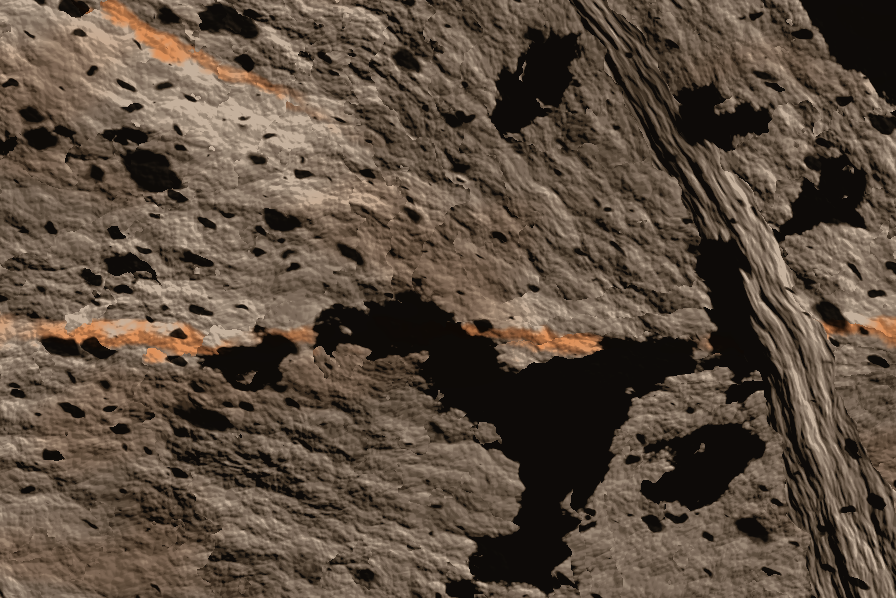
Write a WebGL 1 fragment shader that draws this texture.

```glsl
precision highp float;
// Weathered bark in raking light: gritty plates whose grain turns from level to
// steep, a fibrous ridge down the right, and pale seams with rusty cores.
// Relief comes from cellular noise, ragged outlines from layered sines.
uniform vec2 u_resolution;

const vec3 SHADOW = vec3(0.05, 0.04, 0.03);
const vec3 UMBER  = vec3(0.23, 0.18, 0.13);
const vec3 BROWN  = vec3(0.36, 0.30, 0.24);
const vec3 TAUPE  = vec3(0.48, 0.41, 0.35);
const vec3 SAND   = vec3(0.60, 0.53, 0.46);
const vec3 CREAM  = vec3(0.77, 0.69, 0.61);
const vec3 RUST   = vec3(1.12, 0.82, 0.58);

vec2 hash2(vec2 p) {
  return fract(sin(vec2(dot(p, vec2(127.1, 311.7)), dot(p, vec2(269.5, 183.3)))) * 43758.5);
}

// Cellular noise: x = distance to nearest seed, y = random value of that seed
vec2 cell(vec2 p) {
  vec2 base = floor(p), nearest = vec2(9.0, 0.0);
  for (int j = -1; j <= 1; j++) {
    for (int i = -1; i <= 1; i++) {
      vec2 id = base + vec2(float(i), float(j));
      vec2 seed = hash2(id);
      float d = length(id + seed - p);
      if (d < nearest.x) nearest = vec2(d, fract(seed.x * 7.3 + seed.y * 3.1));
    }
  }
  return nearest;
}

// Layered sines, roughly -1 to 1
float waves(vec2 p) {
  float sum = 0.0, amp = 0.55;
  for (int i = 0; i < 4; i++) {
    sum += amp * sin(p.x + 1.7 * sin(p.y));
    p = mat2(1.5, 1.1, -1.1, 1.5) * p + 2.3;
    amp *= 0.55;
  }
  return sum;
}

vec2 warp(vec2 p, float freq) { return vec2(waves(p * freq), waves(p.yx * freq + 3.0)); }

// Coordinates whose x axis points along the angle
vec2 along(vec2 p, float angle) {
  float c = cos(angle), s = sin(angle);
  return vec2(c * p.x + s * p.y, c * p.y - s * p.x);
}

// Horizontal offset from the ridge axis
float ridgeOffset(vec2 p) {
  float u = 1.0 - p.y;
  return p.x - (0.985 + 0.68 * u - 0.21 * u * u) + 0.012 * waves(p * 9.0);
}

// Grain direction, stepped so that each plate keeps straight fibres
float grainAngle(vec2 p) {
  float a = -0.1 - 0.3 * smoothstep(0.65, 0.9, p.y);
  a -= 0.65 * smoothstep(0.5, 0.95, p.x) * smoothstep(0.35, 0.55, p.y);
  a += 0.7 * smoothstep(0.85, 1.1, p.x) * (1.0 - smoothstep(0.3, 0.42, p.y));
  return floor((a + 0.2 * waves(p * 6.0) + 0.06 * waves(p * 45.0)) * 5.0 + 0.5) / 5.0;
}

// Bark height: sharp flakes at four sizes, the finer ones less stretched
float barkHeight(vec2 p, float angle, bool onRidge) {
  vec2 q = onRidge ? vec2(p.y * 0.45, ridgeOffset(p) * 1.15) : along(p, angle) + 0.012 * warp(p, 9.0);
  q += 0.003 * warp(p, 41.0);
  float height = 0.0, freq = 12.0, stretch = 0.38;
  for (int i = 0; i < 4; i++) {
    height -= cell(q * freq * vec2(stretch, 1.0) + float(i) * 5.7).x / freq;
    freq *= 2.2;
    stretch += 0.14;
  }
  return height;
}

// Capsule whose radius tapers from r.x to r.y
float taper(vec2 p, vec2 a, vec2 b, vec2 r) {
  float t = clamp(dot(p - a, b - a) / dot(b - a, b - a), 0.0, 1.0);
  return length(p - mix(a, b, t)) - mix(r.x, r.y, t);
}

// Distance to the large cast shadows
float shadowDistance(vec2 p) {
  float d = taper(p, vec2(0.57, 0.44), vec2(0.71, 0.46), vec2(0.015, 0.055));
  d = min(d, taper(p, vec2(0.73, 0.42), vec2(0.88, 0.31), vec2(0.03, 0.06)));
  d = min(d, taper(p, vec2(0.95, 0.36), vec2(1.12, 0.41), vec2(0.06, 0.03)));
  d = min(d, taper(p, vec2(0.98, 0.34), vec2(0.91, 0.06), vec2(0.085, 0.035)));
  d = min(d, taper(p, vec2(0.74, 0.00), vec2(0.92, 0.07), vec2(0.02, 0.04)));
  d = min(d, taper(p, vec2(1.22, 0.56), vec2(1.24, 0.32), vec2(0.045, 0.02)));
  d = min(d, taper(p, vec2(1.12, 0.20), vec2(1.23, 0.28), vec2(0.035, 0.015)));
  d = min(d, taper(p, vec2(0.84, 0.82), vec2(0.95, 0.92), vec2(0.015, 0.04)));
  d = min(d, taper(p, vec2(1.42, 1.00), vec2(1.52, 0.92), vec2(0.07, 0.08)));
  d = min(d, taper(p, vec2(1.18, 0.81), vec2(1.26, 0.79), vec2(0.03, 0.01)));
  d = min(d, taper(p, vec2(1.33, 0.62), vec2(1.41, 0.68), vec2(0.01, 0.025)));
  d = min(d, taper(p, vec2(0.34, 0.38), vec2(0.43, 0.40), vec2(0.01, 0.028)));
  return min(d, taper(p, vec2(0.0, 0.77), vec2(0.24, 0.775), vec2(0.016, 0.006)));
}

float band(float d, float width) { return 1.0 - smoothstep(0.3 * width, width, abs(d)); }

// Ragged pits scattered along the grain in two sizes
float pitMask(vec2 p, float spread) {
  vec2 q = along(p, -0.4) + 0.010 * warp(p, 27.0) + 0.004 * warp(p, 70.0);
  float mask = 0.0, freq = 7.0;
  for (int i = 0; i < 2; i++) {
    vec2 pit = cell(q * freq * vec2(1.0, 2.1) + 8.0);
    float size = 0.42 * pit.y * pit.y * pit.y * spread;
    mask = max(mask, 1.0 - smoothstep(-0.06, 0.06, pit.x - size + 0.06));
    freq *= 2.3;
  }
  return mask;
}

vec3 barkColour(float tone) {
  vec3 c = mix(SHADOW, UMBER, smoothstep(0.08, 0.26, tone));
  c = mix(c, BROWN, smoothstep(0.26, 0.42, tone));
  c = mix(c, TAUPE, smoothstep(0.42, 0.62, tone));
  c = mix(c, SAND, smoothstep(0.62, 0.84, tone));
  return mix(c, CREAM, smoothstep(0.84, 1.05, tone));
}

void main() {
  vec2 p = gl_FragCoord.xy / u_resolution.y;
  float offset = ridgeOffset(p), angle = grainAngle(p);
  float edge = 0.04 + 0.05 * (1.0 - p.y) - abs(offset) + 0.016 * waves(p * 31.0);
  float ridge = smoothstep(-0.003, 0.003, edge);
  // Raking light from the upper right
  float height = barkHeight(p, angle, edge > 0.0);
  float relief = (height - barkHeight(p + vec2(0.0026, 0.0030), angle, edge > 0.0)) / 0.004;
  float tone = 0.52 + relief * (0.15 + 0.05 * waves(p * 7.0 + 5.0) + 0.04 * ridge);
  tone += 0.12 * waves(p * 5.0 + 1.0) + ridge * (1.8 * offset - 0.08);
  // Pale crusted seams with broken rusty cores
  float ragged = 0.012 * waves(p * 21.0) + 0.8 * (height + 0.055);
  float upper = p.y - 1.055 + 0.47 * p.x + 0.6 * ragged;
  float lower = p.y - 0.437 - 0.012 * sin(9.0 * p.x + 1.0) + 0.6 * ragged;
  float fade = (1.0 - smoothstep(0.5, 0.68, p.x)) * (1.0 - ridge);
  float patches = smoothstep(-0.9, 0.3, waves(p * 11.0 + 4.0)) * (1.0 - ridge);
  float crust = max(band(upper + 0.07, 0.13) * fade, band(lower - 0.012, 0.06) * patches);
  float rust = max(band(upper, 0.018) * fade, band(lower + 0.006, 0.022)) * patches;
  tone += 0.28 * crust;
  // Pits, then the cast shadows
  float pits = pitMask(p, 0.85 + 0.5 * waves(p * 4.0 + 2.0));
  float shade = 1.0 - smoothstep(-0.005, 0.005, shadowDistance(p + 0.016 * warp(p, 14.0)) + ragged);
  tone *= (1.0 - 0.85 * pits) * (1.0 - 0.9 * shade);
  float warmth = 0.15 * smoothstep(0.2, 0.9, waves(p * vec2(4.0, 9.0))) * (1.0 - ridge);
  gl_FragColor = vec4(barkColour(tone) * mix(vec3(1.0), RUST, max(rust, warmth)), 1.0);
}
```
